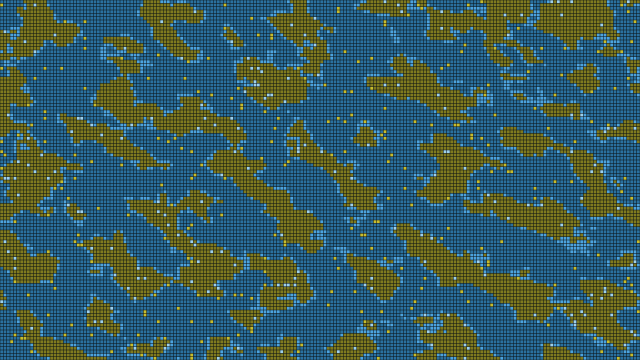
Write a Shadertoy shader that draws this pattern.

```glsl
// Pixel-tile map: olive islands with pale shores on a blue sea, scattered with bright tiles.
#define ROWS 108.0          // tiles over the canvas height
#define GROUT 0.155         // gap width, as a fraction of a tile
#define LAND_FREQ vec2(5.6, 9.4) // noise cells per height, along and across the islands
#define TILT 0.36           // downward slant of the islands, radians
#define SEA_LEVEL 0.115     // noise height of the waterline
#define SHORE 0.058         // height band of the pale shallows
#define SEA_SPARKS 0.018    // share of yellow tiles on water
#define LAND_SPARKS 0.030   // share of pale tiles on land
#define SAMPLES 2           // subpixels per axis

const vec3 GROUT_COLOR = vec3(0.04, 0.07, 0.08);
const vec3 SEA_COLOR   = vec3(0.165, 0.44, 0.62);
const vec3 SHORE_COLOR = vec3(0.30, 0.64, 0.87);
const vec3 LAND_COLOR  = vec3(0.50, 0.48, 0.12);
const vec3 YELLOW      = vec3(0.78, 0.74, 0.18);
const vec3 PALE_BLUE   = vec3(0.62, 0.82, 0.93);

// Integer hash of a lattice point, 0 to 1
float hash(vec2 p, uint seed) {
    uvec2 u = uvec2(ivec2(p));
    uint h = u.x * 0x9E3779B1u ^ (u.y + seed * 0x27D4EB2Fu) * 0x85EBCA77u;
    h = (h ^ (h >> 15)) * 0x2C1B3C6Du;
    h = (h ^ (h >> 12)) * 0x297A2D39u;
    h ^= h >> 15;
    return float(h >> 8) / 16777216.0;
}

// Slope contribution of one lattice corner
float corner(vec2 cell, vec2 offset, vec2 f, uint seed) {
    float angle = 6.2831853 * hash(cell + offset, seed);
    return dot(vec2(cos(angle), sin(angle)), f - offset);
}

float gradientNoise(vec2 p, uint seed) {
    vec2 cell = floor(p), f = p - cell;
    vec2 u = f * f * f * (f * (f * 6.0 - 15.0) + 10.0);
    vec2 e = vec2(0.0, 1.0);
    return mix(mix(corner(cell, e.xx, f, seed), corner(cell, e.yx, f, seed), u.x),
               mix(corner(cell, e.xy, f, seed), corner(cell, e.yy, f, seed), u.x), u.y);
}

// Terrain height from three octaves of stretched, slanted noise
float terrain(vec2 p) {
    float c = cos(TILT), s = sin(TILT);
    vec2 q = vec2(c * p.x - s * p.y, s * p.x + c * p.y) * LAND_FREQ;
    float height = 0.0, amplitude = 1.0;
    for (uint octave = 0u; octave < 3u; octave++) {
        height += amplitude * gradientNoise(q, octave + 11u);
        q = q * 2.03 + vec2(7.3, 3.7);
        amplitude *= 0.5;
    }
    return height;
}

vec3 tileColor(vec2 tile) {
    float height = terrain((tile + 0.5) / ROWS);
    float spark = hash(tile, 5u);
    if (height > SEA_LEVEL) return spark < LAND_SPARKS ? PALE_BLUE : LAND_COLOR;
    if (spark < SEA_SPARKS) return YELLOW;
    return height > SEA_LEVEL - SHORE ? SHORE_COLOR : SEA_COLOR;
}

// Running integral of the tile faces along each axis
vec2 faceIntegral(vec2 p) {
    return floor(p) * (1.0 - GROUT) + clamp(fract(p) - 0.5 * GROUT, 0.0, 1.0 - GROUT);
}

void mainImage(out vec4 fragColor, in vec2 fragCoord) {
    float scale = ROWS / iResolution.y;
    float width = scale / float(SAMPLES);
    vec3 color = vec3(0.0);

    // Each subpixel takes one tile colour and an exact box-filtered gap
    for (int j = 0; j < SAMPLES; j++)
    for (int i = 0; i < SAMPLES; i++) {
        vec2 shift = (vec2(i, j) + 0.5) / float(SAMPLES) - 0.5;
        vec2 p = (fragCoord + shift) * scale;
        vec2 face = (faceIntegral(p + 0.5 * width) - faceIntegral(p - 0.5 * width)) / width;
        color += mix(GROUT_COLOR, tileColor(floor(p)), face.x * face.y);
    }
    fragColor = vec4(color / float(SAMPLES * SAMPLES), 1.0);
}
```
